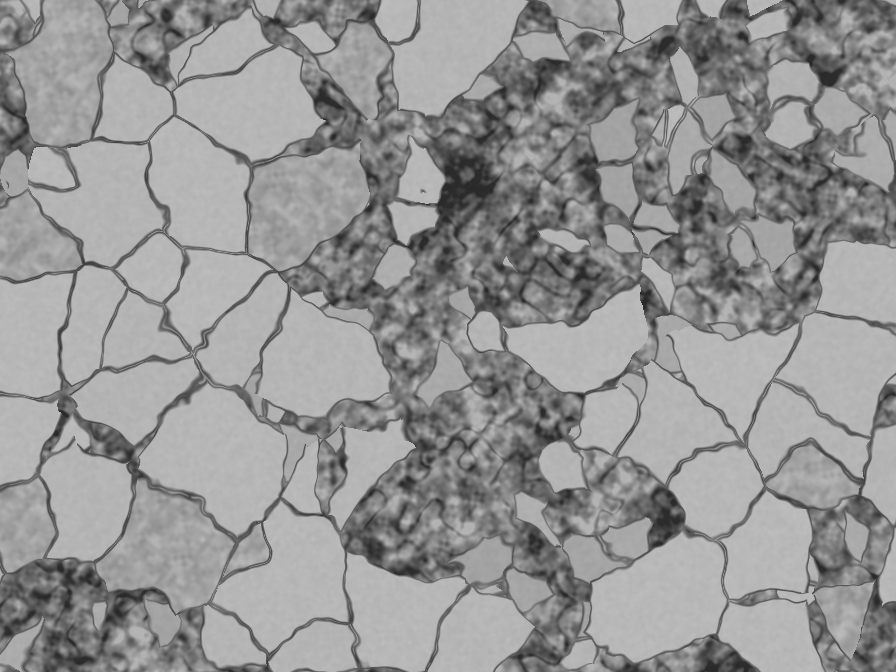
Write a Shadertoy shader that draws this texture.

```glsl
#define GRAIN_SCALE 7.4
#define CHIP_SCALE 19.0
#define MATRIX_SHARE 0.49
#define CHIP_SHARE 0.27
#define CLOUDY_SHARE 0.17
#define RIM_WIDTH 0.0055
#define CLEAR_TONE 0.725
#define CLOUDY_TONE 0.635
#define RIM_TONE 0.33

vec2 hash2(vec2 p) {
    vec3 q = fract(p.xyx * vec3(0.1031, 0.1030, 0.0973));
    q += dot(q, q.yzx + 33.33);
    return fract((q.xx + q.yz) * q.zy);
}

float noise(vec2 p) {
    p = mat2(0.8, 0.6, -0.6, 0.8) * p + 40.0;
    vec2 i = floor(p), f = fract(p);
    f = f * f * (3.0 - 2.0 * f);
    float low = mix(hash2(i).x, hash2(i + vec2(1, 0)).x, f.x);
    float high = mix(hash2(i + vec2(0, 1)).x, hash2(i + vec2(1, 1)).x, f.x);
    return mix(low, high, f.y);
}

vec2 wobble(vec2 p) {
    return vec2(noise(p), noise(p + vec2(31.7, 12.3))) - 0.5;
}

// Cells of uneven size: distance to the border, then the cell's id
vec3 grains(vec2 p, float scale) {
    p = p * scale + 50.0;
    vec2 base = floor(p), id = base, dir1 = vec2(0), dir2 = vec2(0);
    float near1 = 9.0, near2 = 9.0;
    for (int y = -2; y <= 2; y++)
    for (int x = -2; x <= 2; x++) {
        vec2 cell = base + vec2(x, y);
        vec2 toSeed = cell + hash2(cell) - p;
        float dist = length(toSeed) - 0.5 * hash2(cell + 71.0).x;
        vec2 dir = normalize(toSeed + 1e-5);
        if (dist < near1) {
            near2 = near1; dir2 = dir1;
            near1 = dist; dir1 = dir; id = cell;
        } else if (dist < near2) {
            near2 = dist; dir2 = dir;
        }
    }
    float edge = (near2 - near1) / max(length(dir1 - dir2), 0.35);
    return vec3(edge / scale, id);
}

// Fine mottled ground mass with worm-like dark seams
float matrixTone(vec2 p) {
    vec2 q = p + 0.014 * wobble(p * 35.0);
    float seams = smoothstep(0.0, 0.2, abs(noise(q * 38.0 + 9.0) - 0.5));
    float tone = -0.06 + 0.38 * noise(q * 72.0) + 0.20 * noise(p.yx * 150.0)
               + 0.24 * noise(p * 14.0) + 0.16 * seams;
    tone -= 0.15 * smoothstep(0.68, 0.88, noise(p * 9.0 + 5.0));
    return clamp(tone, 0.17, 0.70);
}

// Paints a grain with its dark rim over the ground
float paintGrain(float ground, float fill, float edge, float rim) {
    float body = mix(rim, fill, smoothstep(0.0012, RIM_WIDTH, edge));
    return mix(ground, body, smoothstep(-0.001, 0.002, edge));
}

void mainImage(out vec4 fragColor, in vec2 fragCoord) {
    vec2 p = fragCoord / iResolution.y;

    // Ragged outlines
    vec2 q = p + 0.055 * wobble(p * 8.0) + 0.020 * wobble(p * 24.0)
               + 0.007 * wobble(p * 70.0);
    float fine = noise(p * 130.0) - 0.5;
    float rim = RIM_TONE + 0.20 * (noise(p * 45.0) - 0.5);
    float clearFill = CLEAR_TONE + 0.025 * fine;
    float tone = matrixTone(p);

    // Small chips within the ground mass
    vec3 chip = grains(q + 3.0, CHIP_SCALE);
    if (hash2(chip.yz + 13.0).x < CHIP_SHARE) {
        float chipFill = clearFill - 0.09 * hash2(chip.yz + 29.0).x;
        tone = paintGrain(tone, chipFill, chip.x - 0.001, rim + 0.05);
    }

    // Large grains, clear or cloudy, left out where the ground mass gathers
    vec3 grain = grains(q, GRAIN_SCALE);
    vec2 kind = hash2(grain.yz + 7.0);
    float gather = noise(grain.yz * 0.37) + 0.6 * (kind.x - 0.5);
    if (gather > MATRIX_SHARE) {
        float gap = 0.1 * max(noise(p * 5.0 + 3.0) - 0.55, 0.0);
        float cloud = CLOUDY_TONE + 0.10 * fine + 0.10 * (noise(p * 60.0) - 0.5);
        float fill = kind.y < CLOUDY_SHARE ? cloud : clearFill - 0.02 * kind.y;
        tone = paintGrain(tone, fill, grain.x - gap, rim);
    }

    // Faint film grain
    tone += 0.02 * (noise(p * 190.0 + 17.0) - 0.5);
    fragColor = vec4(vec3(tone), 1.0);
}
```
